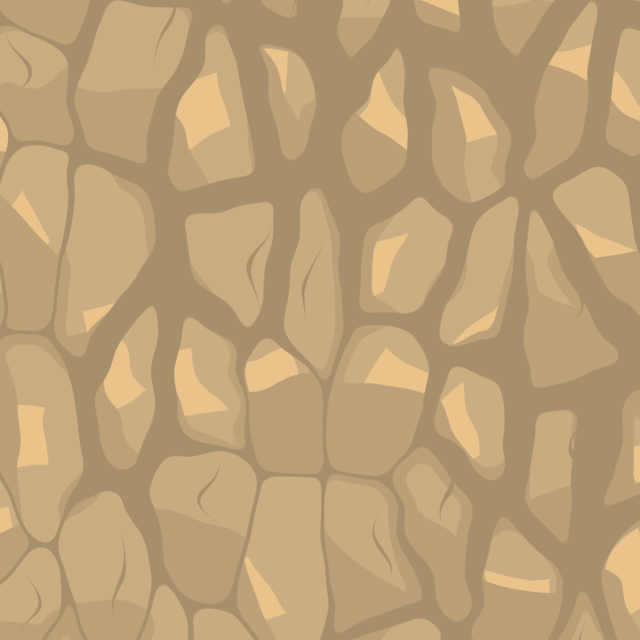
This texture is drawn by a three.js fragment shader. Its source:

```glsl
// Stylised tree bark: tall, rounded plates over dark crevices, in flat tones.
// A warped, stretched Voronoi grid gives the plates; each one is then cut
// by its own wavy line into a shaded part, a lit facet and a bright wedge.
varying vec2 vUv;

const vec2 GRID = vec2(7.6, 4.2);

vec2 hash2(vec2 p) {
  return fract(sin(vec2(dot(p, vec2(127.1, 311.7)),
                        dot(p, vec2(269.5, 183.3)))) * 43758.5453);
}

float noise(vec2 p) {
  vec2 i = floor(p), f = fract(p);
  f = f * f * (3.0 - 2.0 * f);
  return mix(mix(hash2(i).x, hash2(i + vec2(1.0, 0.0)).x, f.x),
             mix(hash2(i + vec2(0.0, 1.0)).x, hash2(i + 1.0).x, f.x), f.y);
}

vec2 warp(vec2 p) {
  vec2 broad = vec2(noise(p * vec2(7.0, 5.0)), noise(p * 6.0 + 31.0)) - 0.5;
  vec2 fine = vec2(noise(p * 19.0 + 7.0), noise(p * 17.0 + 53.0)) - 0.5;
  return p + 0.05 * broad + 0.018 * fine;
}

float smoothMin(float a, float b, float k) {
  float h = max(k - abs(a - b), 0.0) / k;
  return min(a, b) - 0.25 * k * h * h;
}

// Soft step across a contour, measured in canvas units.
float fill(float d) {
  return smoothstep(-0.0014, 0.0014, d);
}

vec2 seedPoint(vec2 cell) {
  return cell + 0.5 + 0.84 * (hash2(cell) - 0.5);
}

// Returns the distance to the plate border; also its cell and local position.
float plates(vec2 p, out vec2 plate, out vec2 local) {
  vec2 q = p * GRID, home = floor(q), toSeed = vec2(0.0);
  float nearest = 100.0;
  for (int y = -1; y <= 1; y++) {
    for (int x = -1; x <= 1; x++) {
      vec2 cell = home + vec2(x, y);
      vec2 r = seedPoint(cell) - q;
      if (dot(r, r) < nearest) {
        nearest = dot(r, r);
        toSeed = r;
        plate = cell;
      }
    }
  }
  float border = 1.0;
  for (int y = -2; y <= 2; y++) {
    for (int x = -2; x <= 2; x++) {
      vec2 r = seedPoint(plate + vec2(x, y)) - q;
      vec2 across = r - toSeed;
      if (dot(across, across) > 0.0001) {
        vec2 n = normalize(across);
        float d = dot(0.5 * (toSeed + r), n) / length(n * GRID);
        border = smoothMin(border, d, 0.022);
      }
    }
  }
  local = -toSeed / GRID;
  return border;
}

void main() {
  vec3 crevice = vec3(0.66, 0.56, 0.42);
  vec3 shade = vec3(0.735, 0.625, 0.468);
  vec3 lit = vec3(0.79, 0.675, 0.507);
  vec3 glow = vec3(0.918, 0.765, 0.545);

  vec2 plate, local;
  float border = plates(warp(vUv), plate, local);
  vec2 rndA = hash2(plate + 17.3);
  vec2 rndB = hash2(plate + 41.9);
  vec2 rndC = hash2(plate + 73.1);

  // Crevices open and close slowly over the bark.
  float gap = 0.003 + 0.019 * smoothstep(0.28, 0.75, noise(vUv * vec2(5.0, 3.0) + 4.0));
  float inside = border - gap;

  // Each plate has its own cutting line, from upright to slanted.
  float angle = mix(0.1, 2.3, rndA.x);
  vec2 dir = vec2(cos(angle), sin(angle));
  float wave = 0.022 * (noise(vUv * 15.0 + 9.0) - 0.5);
  float along = dot(local, vec2(-dir.y, dir.x));
  float cut = dot(local, dir) + wave + mix(-0.02, 0.07, rndA.y);
  float rim = 0.018 * smoothstep(0.45, 0.7, noise(vUv * 9.0 + 21.0));
  float facet = min(cut, inside - rim);

  // Bright wedge along the cut edge of the facet.
  float thickness = mix(0.022, 0.06, rndB.y) + mix(-0.7, 0.7, rndC.x) * along;
  float wedge = min(facet, thickness - cut - 0.5 * wave);
  wedge = min(wedge, 0.045 - abs(along + 0.02 * (rndC.y - 0.5)));

  // Tapered crease running down some plates.
  float bend = local.x - 0.012 * sin(local.y * 45.0 + rndC.x * 6.0) - 0.015;
  float crease = 0.0035 - abs(bend) - 0.07 * abs(local.y - 0.03);

  vec3 tint = vec3(0.016, 0.012, 0.008) * (rndC.y - 0.5);
  vec3 color = mix(shade + tint, lit + tint, fill(facet));
  color = mix(color, crevice, fill(crease) * step(0.65, rndB.x));
  color = mix(color, glow, fill(wedge) * step(rndB.x, 0.62));
  color = mix(crevice, color, fill(inside));
  gl_FragColor = vec4(color, 1.0);
}
```
